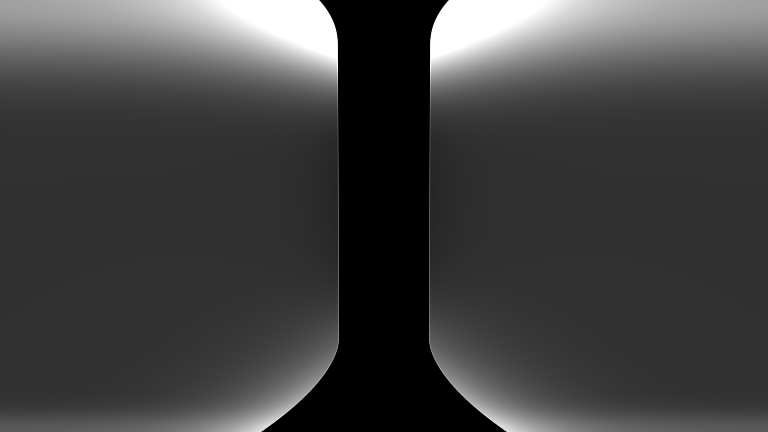
Give the GLSL for this background, as a Shadertoy shader.

```glsl
// Pillar silhouette, in canvas heights from the centre
const float PILLAR_HALF_WIDTH = 0.1045;
const float PILLAR_TAPER = 0.006;
const float TOP_FLARE_START = 0.396;
const float TOP_FLARE_SCALE = 6.2;
const float TOP_FLARE_POWER = 2.2;
const float BASE_FLARE_START = -0.287;
const float BASE_FLARE_SCALE = 2.5;
const float BASE_FLARE_POWER = 1.7;

// Wall tone and its shade beside the pillar
const float WALL_GREY = 0.19;
const float SHADE_DEPTH = 0.045;
const float SHADE_REACH = 0.08;

// Light from above: wide wash plus a hot spot by the pillar
const float TOP_WASH = 0.42;
const float TOP_HOT = 1.5;
const float TOP_HOT_REACH = 0.17;
const float TOP_HEIGHT = 0.15;

// Light from below: glow along the flare plus a low strip
const float BASE_GLOW = 0.6;
const float BASE_REACH = 0.12;
const float BASE_HEIGHT = 0.21;
const float STRIP_GLOW = 0.16;
const float STRIP_HEIGHT = 0.045;

// Thin bright line on the pillar edge
const float RIM_GLOW = 0.28;
const float RIM_WIDTH = 0.0018;

float bell(float x, float width) {
    float t = x / width;
    return exp(-t * t);
}

float pillarHalfWidth(float y) {
    float top = max(y - TOP_FLARE_START, 0.0);
    float base = max(BASE_FLARE_START - y, 0.0);
    return PILLAR_HALF_WIDTH
        + PILLAR_TAPER * max(y, 0.0)
        + TOP_FLARE_SCALE * pow(top, TOP_FLARE_POWER)
        + BASE_FLARE_SCALE * pow(base, BASE_FLARE_POWER);
}

float wallLight(float edge, float y) {
    float shade = SHADE_DEPTH * exp(-edge / SHADE_REACH);
    float above = (TOP_WASH + TOP_HOT * exp(-edge / TOP_HOT_REACH))
        * bell(0.5 - y, TOP_HEIGHT);
    float below = BASE_GLOW * exp(-edge / BASE_REACH) * bell(y + 0.5, BASE_HEIGHT);
    float strip = STRIP_GLOW * bell(y + 0.5, STRIP_HEIGHT);
    float rim = RIM_GLOW * bell(edge, RIM_WIDTH);
    return WALL_GREY - shade + above + below + strip + rim;
}

void mainImage(out vec4 fragColor, in vec2 fragCoord) {
    vec2 p = (fragCoord - 0.5 * iResolution.xy) / iResolution.y;

    // Horizontal distance outward from the mirrored pillar edge
    float edge = abs(p.x) - pillarHalfWidth(p.y);
    float soft = max(fwidth(edge), 0.5 / iResolution.y);
    float wallMask = smoothstep(-0.5 * soft, 0.5 * soft, edge);

    float grey = clamp(wallLight(max(edge, 0.0), p.y), 0.0, 1.0);
    fragColor = vec4(vec3(grey * wallMask), 1.0);
}
```
